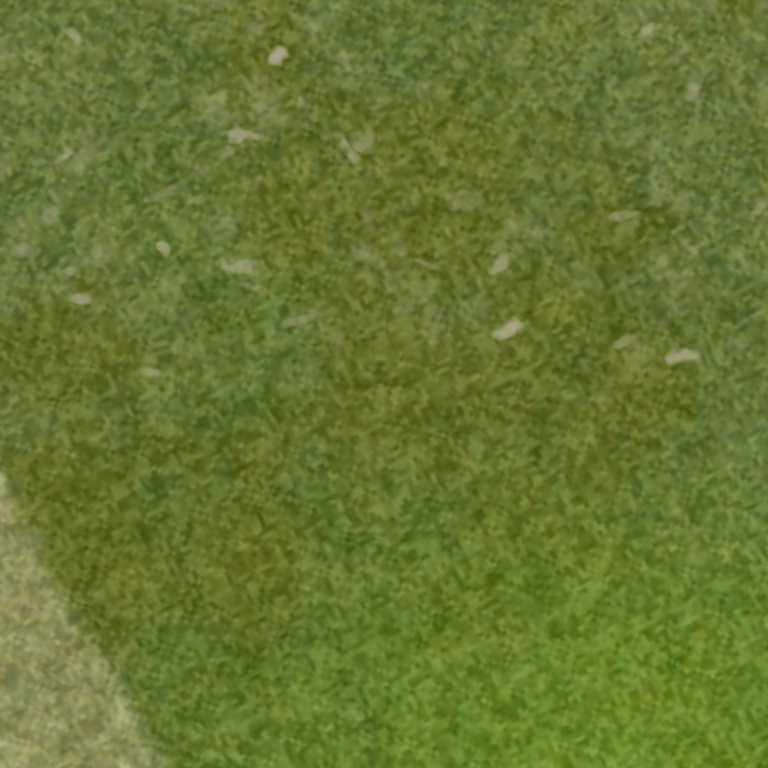
Reproduce this texture procedurally as a Shadertoy shader.

```glsl
// A worn lawn seen from above: soft mottled grass with fine blade grain,
// pale dry flecks scattered over the upper half and a bare strip at lower left.
// Layered value noise gives tone and grain; a jittered cell grid places flecks.

const vec3 GRASS  = vec3(0.372, 0.442, 0.185);
const vec3 DULL   = vec3(0.405, 0.462, 0.238);
const vec3 OLIVE  = vec3(0.390, 0.418, 0.135);
const vec3 BRIGHT = vec3(0.415, 0.535, 0.155);
const vec3 STRAW  = vec3(0.560, 0.565, 0.370);
const vec3 FLECK  = vec3(0.680, 0.655, 0.545);

float hash(vec2 p) {
    vec3 q = fract(vec3(p.xyx) * 0.1031);
    q += dot(q, q.yzx + 33.33);
    return fract((q.x + q.y) * q.z);
}

float noise(vec2 p) {
    vec2 cell = floor(p), f = fract(p);
    f = f * f * (3.0 - 2.0 * f);
    float low  = mix(hash(cell), hash(cell + vec2(1, 0)), f.x);
    float high = mix(hash(cell + vec2(0, 1)), hash(cell + vec2(1, 1)), f.x);
    return mix(low, high, f.y);
}

mat2 rotation(float angle) {
    float c = cos(angle), s = sin(angle);
    return mat2(c, s, -s, c);
}

float fbm(vec2 p, int octaves) {
    float sum = 0.0, weight = 0.5, total = 0.0;
    for (int i = 0; i < octaves; i++) {
        sum += weight * noise(p);
        total += weight;
        weight *= 0.55;
        p = rotation(0.65) * p * 2.03 + 17.3;
    }
    return sum / total;
}

// Fine clumps of blades, centred on zero
float bladeGrain(vec2 p) {
    vec2 bent = p + 0.006 * vec2(noise(p * 45.0), noise(p * 45.0 + 60.0));
    float coarse = noise(rotation(0.4) * bent * 72.0 + 31.0) - 0.5;
    float fine = noise(rotation(1.1) * bent * 150.0 + 83.0) - 0.5;
    return 0.085 * coarse + 0.155 * fine;
}

// Ragged, randomly turned scraps; most are faint, a few strong
float flecks(vec2 p, float cells, float chance, float seed) {
    float cover = 0.0;
    float ragged = fbm(p * 62.0 + seed, 2) - 0.5;
    vec2 home = floor(p * cells);
    for (int j = -1; j <= 1; j++)
    for (int i = -1; i <= 1; i++) {
        vec2 id = home + vec2(i, j);
        vec2 key = id + seed;
        vec2 jitter = vec2(hash(key + 3.1), hash(key + 7.7));
        vec2 centre = (id + 0.1 + 0.8 * jitter) / cells;
        float band = smoothstep(0.46, 0.54, centre.y) * smoothstep(1.0, 0.9, centre.y);
        float present = step(hash(key + 11.3), chance * band);
        float strength = hash(key + 19.9);
        float slant = mix(-1.3, 1.1, hash(key + 23.5));
        vec2 size = vec2(mix(0.014, 0.027, hash(key + 29.2)),
                         mix(0.006, 0.015, strength * strength));
        vec2 local = rotation(slant) * (p - centre) / size;
        float shape = 1.0 - smoothstep(0.25, 1.1, length(local) + 1.5 * ragged);
        cover = max(cover, present * shape * mix(0.25, 0.95, strength));
    }
    return cover;
}

// Broad drifts of dull, olive and lush turf
vec3 turf(vec2 p) {
    float drift = fbm(p * 3.2 + 5.0, 4);
    float dry = fbm(p * 3.8 + 41.0, 4);
    float dullness = smoothstep(0.3, 0.65, drift + 0.3 * (p.y - 0.5));
    vec3 color = mix(GRASS, DULL, 0.85 * dullness);
    color = mix(color, OLIVE, 0.75 * smoothstep(0.47, 0.72, dry));
    float corner = 1.0 - smoothstep(0.05, 0.5, length((p - vec2(0.85, 0.0)) * vec2(0.55, 1.0)));
    color = mix(color, BRIGHT, 0.85 * corner * smoothstep(0.15, 0.6, drift + 0.1));
    float mottle = fbm(p * 24.0 + 9.0, 3) - 0.5;
    return color + mottle * vec3(0.10, 0.075, 0.065);
}

// Coverage of the bare strip, with a soft wandering border
float bareStrip(vec2 p) {
    float border = 0.21 - 0.55 * p.y + 0.035 * (fbm(p * 16.0, 3) - 0.5);
    return 1.0 - smoothstep(-0.018, 0.018, p.x - border);
}

void mainImage(out vec4 fragColor, in vec2 fragCoord) {
    vec2 p = fragCoord / iResolution.xy;
    vec3 color = turf(p);

    // Bare ground with its own blotches
    float blotch = fbm(p * 32.0 + 70.0, 3) - 0.5;
    color = mix(color, STRAW + 0.17 * blotch, 0.92 * bareStrip(p));

    // Grain, with a slight shift between yellow and blue-green
    color += bladeGrain(p) * vec3(1.0, 0.98, 0.85);
    float tint = noise(p * 58.0 + 14.0) - 0.5;
    color += tint * vec3(0.03, -0.005, -0.03);

    // Faint thatch, then the pale scraps
    float thatch = smoothstep(0.6, 0.82, fbm(p * 27.0 + 52.0, 3));
    color = mix(color, FLECK, 0.3 * thatch * smoothstep(0.3, 0.75, p.y));
    float scraps = max(flecks(p, 8.0, 0.5, 12.0), 0.6 * flecks(p, 13.0, 0.25, 57.0));
    color = mix(color, FLECK, scraps);

    fragColor = vec4(clamp(color, 0.0, 1.0), 1.0);
}
```
